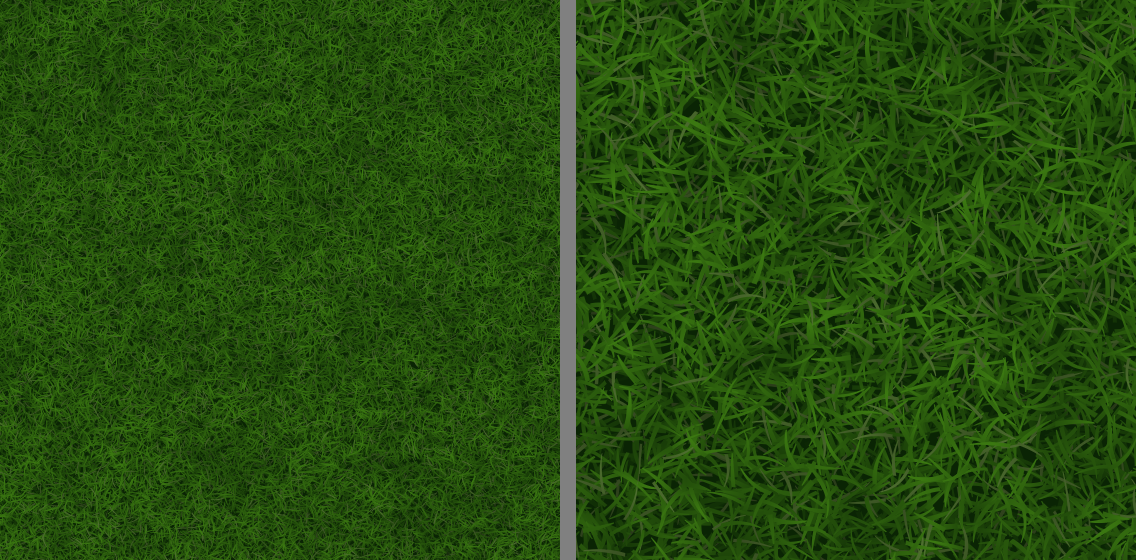
Left: the whole. Right: its middle third, enlarged.
Give the GLSL for this texture, as a Shadertoy shader.

```glsl
// A dense lawn seen from above: short, crossing grass blades with a few dry strands.

const vec3 SHADE_GREEN = vec3(0.040, 0.140, 0.015);
const vec3 LIT_GREEN = vec3(0.212, 0.435, 0.062);
const vec3 DRY_STRAW = vec3(0.290, 0.410, 0.175);

const int LAYERS = 14;              // blades per cell, lowest first
const float CELLS = 60.0;           // cells across the canvas
const float MIN_HALF_LENGTH = 0.0070;
const float MAX_HALF_LENGTH = 0.0125;
const float HALF_WIDTH = 0.0013;
const float MAX_BEND = 22.0;        // curvature of a blade
const float DRY_SHARE = 0.11;
const float LOW_LIGHT = 0.14;       // light on the lowest layer
const float TOP_LIGHT = 0.98;       // light on the highest layer
const float CLUMP_SCALE = 42.0;
const float CLUMP_STRENGTH = 0.34;
const float TAU = 6.2831853;

// Four random values from 0 to 1 for a cell, a layer and a seed.
vec4 hash4(ivec2 cell, int layer, int seed) {
    uvec4 v = uvec4(ivec4(cell, layer, seed)) * 1664525u + 1013904223u;
    v += v.yzxy * v.wxyz;
    v ^= v >> 16u;
    v += v.yzxy * v.wxyz;
    v ^= v >> 16u;
    return vec4(v >> 8u) / float(1 << 24);
}

float valueNoise(vec2 p) {
    ivec2 cell = ivec2(floor(p));
    vec2 f = fract(p);
    f = f * f * (3.0 - 2.0 * f);
    float low = mix(hash4(cell, 0, 9).x, hash4(cell + ivec2(1, 0), 0, 9).x, f.x);
    float high = mix(hash4(cell + ivec2(0, 1), 0, 9).x, hash4(cell + ivec2(1, 1), 0, 9).x, f.x);
    return mix(low, high, f.y);
}

// Returns coverage of a curved, tapering blade and the position along it.
vec2 blade(vec2 p, float angle, float halfLength, float halfWidth, float bend, float pixel) {
    vec2 direction = vec2(cos(angle), sin(angle));
    float along = dot(p, direction);
    float across = dot(p, vec2(-direction.y, direction.x)) - bend * along * along;
    float t = clamp(0.5 + 0.5 * along / halfLength, 0.0, 1.0);
    float width = halfWidth * mix(1.0, 0.25, t * t);
    float edge = max(abs(across) - width, abs(along) - halfLength);
    return vec2(clamp(0.5 - edge / pixel, 0.0, 1.0), t);
}

void mainImage(out vec4 fragColor, in vec2 fragCoord) {
    vec2 uv = fragCoord / iResolution.y;
    float pixel = 1.0 / iResolution.y;

    // Uneven light from clumps and broader patches
    float clump = 0.75 * valueNoise(uv * CLUMP_SCALE) + 0.25 * valueNoise(uv * 11.0 + 30.0);
    float patchLight = 1.0 + CLUMP_STRENGTH * (clump - 0.5) * 2.0;

    // Blades painted from the ground up
    vec3 color = SHADE_GREEN;
    for (int layer = 0; layer < LAYERS; layer++) {
        float height = float(layer) / float(LAYERS - 1);
        vec2 shift = hash4(ivec2(0), layer, 5).xy;
        vec2 gridPos = uv * CELLS + shift;
        ivec2 home = ivec2(floor(gridPos));

        for (int y = -1; y <= 1; y++)
        for (int x = -1; x <= 1; x++) {
            ivec2 cell = home + ivec2(x, y);
            vec4 place = hash4(cell, layer, 1);
            vec4 look = hash4(cell, layer, 2);
            vec2 local = (gridPos - vec2(cell) - place.xy) / CELLS;

            bool dry = look.x < DRY_SHARE;
            float halfLength = mix(MIN_HALF_LENGTH, MAX_HALF_LENGTH, place.w);
            float halfWidth = HALF_WIDTH * mix(0.75, 1.2, look.y) * (dry ? 0.75 : 1.0);
            float bend = MAX_BEND * (2.0 * look.z - 1.0);
            vec2 shape = blade(local, place.z * TAU, halfLength, halfWidth, bend, pixel);

            // Higher blades and blade tips catch more light
            float light = mix(LOW_LIGHT, TOP_LIGHT, height) + 0.26 * (look.w - 0.5);
            light *= mix(0.78, 1.06, shape.y) * patchLight;
            vec3 green = mix(SHADE_GREEN, LIT_GREEN, clamp(light, 0.0, 1.12));
            vec3 straw = DRY_STRAW * mix(0.45, 1.0, clamp(light, 0.0, 1.1));
            color = mix(color, dry ? straw : green, shape.x);
        }
    }
    fragColor = vec4(color, 1.0);
}
```
